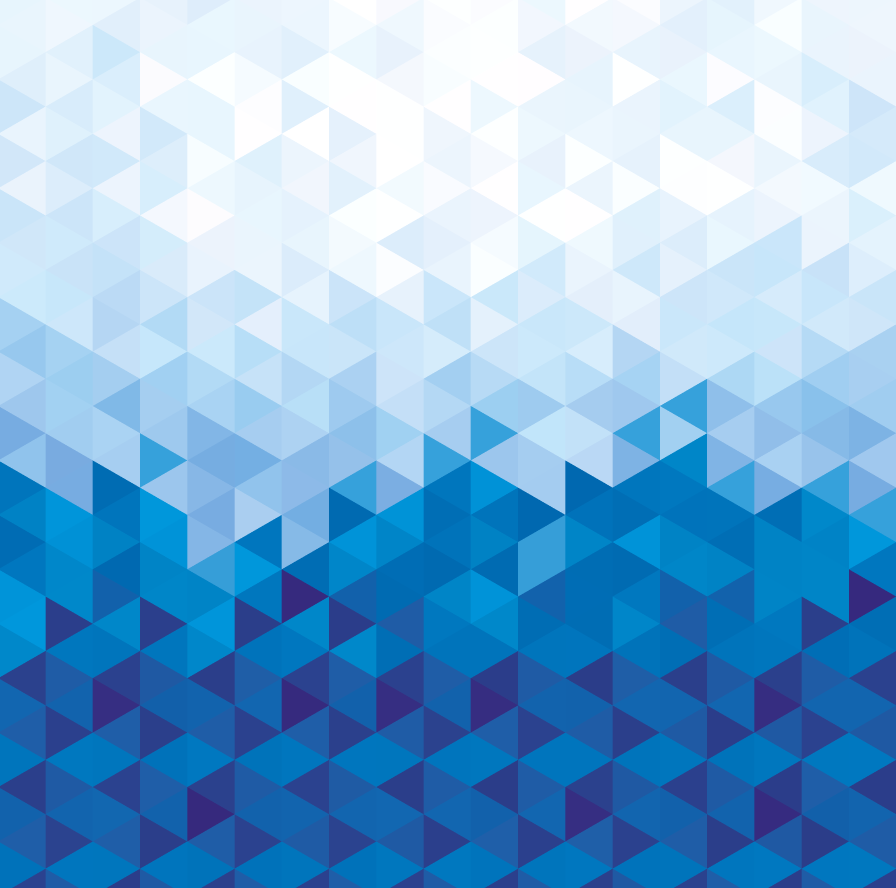
Write a WebGL 2 fragment shader that draws this background.

```glsl
#version 300 es
precision highp float;

uniform vec2 u_resolution;
out vec4 outColor;

// Lattice: columns across the width, triangle edges per width, and offset
const vec2 LATTICE_SCALE = vec2(18.96, 16.46);
const vec2 LATTICE_OFFSET = vec2(0.037, 1.145);
const int COLUMNS = 19;
const int SAMPLES = 3;

// Half-row heights: top blue triangle of each column, and zone limits
const float SHORE[COLUMNS] = float[COLUMNS](
    16., 15., 16., 15., 13., 14., 13., 15., 15., 16.,
    16., 15., 16., 16., 17., 15., 15., 15., 14.);
const float DEEP_TOP = 9.5;
const float SKY_BASE = 15.0;
const float SKY_TOP = 27.0;

// Chances of accent triangles
const float PURPLE_CHANCE = 0.38;
const float FOAM_CHANCE = 0.28;
const float GLINT_CHANCE = 0.03;

const vec3 PURPLE = vec3(0.21, 0.17, 0.50);
const vec3 INDIGO = vec3(0.17, 0.25, 0.55);
const vec3 COBALT = vec3(0.12, 0.36, 0.65);
const vec3 ROYAL = vec3(0.07, 0.39, 0.68);
const vec3 OCEAN = vec3(0.00, 0.46, 0.74);
const vec3 NAVY_CYAN = vec3(0.00, 0.42, 0.70);
const vec3 AZURE = vec3(0.00, 0.52, 0.78);
const vec3 BRIGHT = vec3(0.00, 0.58, 0.85);
const vec3 FOAM = vec3(0.21, 0.63, 0.86);
const vec3 HAZE = vec3(0.46, 0.68, 0.88);
const vec3 SKY = vec3(0.64, 0.81, 0.94);
const vec3 PALE = vec3(0.79, 0.90, 0.975);
const vec3 MIST = vec3(0.92, 0.96, 0.99);

float hash(vec2 p) {
    vec3 q = fract(p.xyx * vec3(0.1031, 0.1030, 0.0973));
    q += dot(q, q.yzx + 33.33);
    return fract((q.x + q.y) * q.z);
}

// Four-step repeat of deep tones, swapped on alternate columns
vec3 deepColor(vec2 cell, float pick) {
    float phase = mod(cell.y, 4.0);
    bool evenColumn = mod(cell.x, 2.0) < 0.5;
    if (phase < 0.5) return evenColumn && pick < PURPLE_CHANCE ? PURPLE : ROYAL;
    if (phase < 1.5) return evenColumn ? INDIGO : COBALT;
    if (phase < 2.5) return OCEAN;
    return evenColumn ? COBALT : INDIGO;
}

vec3 waterColor(vec2 cell, float pick, float vary) {
    if (vary < GLINT_CHANCE) return FOAM;
    float lift = pick + 0.035 * (cell.y - 14.0);
    if (lift < 0.26) return NAVY_CYAN;
    if (lift < 0.50) return OCEAN;
    return lift < 0.78 ? AZURE : BRIGHT;
}

// Tone ramp from blue haze to white, darker toward both sides
vec3 skyColor(vec2 cell, float pick, float vary) {
    float rise = smoothstep(SKY_BASE, SKY_TOP, cell.y);
    float side = abs((cell.x + 0.5) / float(COLUMNS) - 0.54) * 2.0;
    float tone = 0.18 + 0.68 * rise - 0.16 * side * side + 0.05 * (1.0 - side);
    tone += (pick - 0.5) * mix(0.40, 0.30, rise);
    vec3 color = mix(HAZE, SKY, smoothstep(0.0, 0.28, tone));
    color = mix(color, PALE, smoothstep(0.28, 0.58, tone));
    color = mix(color, MIST, smoothstep(0.58, 0.82, tone));
    color = mix(color, vec3(1.0), smoothstep(0.82, 0.98, tone));
    vec3 tint = mix(vec3(-0.02, 0.01, 0.01), vec3(0.015, -0.01, 0.0), vary);
    return color + tint * (1.0 - 0.5 * rise);
}

vec3 triangleColor(vec2 cell) {
    float pick = hash(cell + 7.0);
    float vary = hash(cell + 53.0);
    float shore = SHORE[clamp(int(cell.x), 0, COLUMNS - 1)];
    float aboveShore = cell.y - shore;
    if (aboveShore > 0.5) {
        bool foam = aboveShore < 2.5 && vary < FOAM_CHANCE;
        return foam ? FOAM : skyColor(cell, pick, vary);
    }
    // Deep tones dissolve upward into the water
    float deepShare = 1.0 - (cell.y - DEEP_TOP) / 3.5;
    vec3 color = vary < deepShare ? deepColor(cell, pick) : waterColor(cell, pick, vary);
    return color + (vary - 0.5) * vec3(0.0, 0.025, 0.025);
}

// Column and half-row index of the triangle around a lattice point
vec2 triangleCell(vec2 p) {
    float falling = floor(p.y + 0.5 * p.x);
    float rising = floor(p.y - 0.5 * p.x);
    return vec2(floor(p.x), falling + rising);
}

void main() {
    // Average a subpixel grid for smooth edges
    vec3 color = vec3(0.0);
    for (int y = 0; y < SAMPLES; y++) {
        for (int x = 0; x < SAMPLES; x++) {
            vec2 jitter = (vec2(x, y) + 0.5) / float(SAMPLES) - 0.5;
            vec2 uv = (gl_FragCoord.xy + jitter) / u_resolution.x;
            color += triangleColor(triangleCell(uv * LATTICE_SCALE + LATTICE_OFFSET));
        }
    }
    outColor = vec4(color / float(SAMPLES * SAMPLES), 1.0);
}
```
